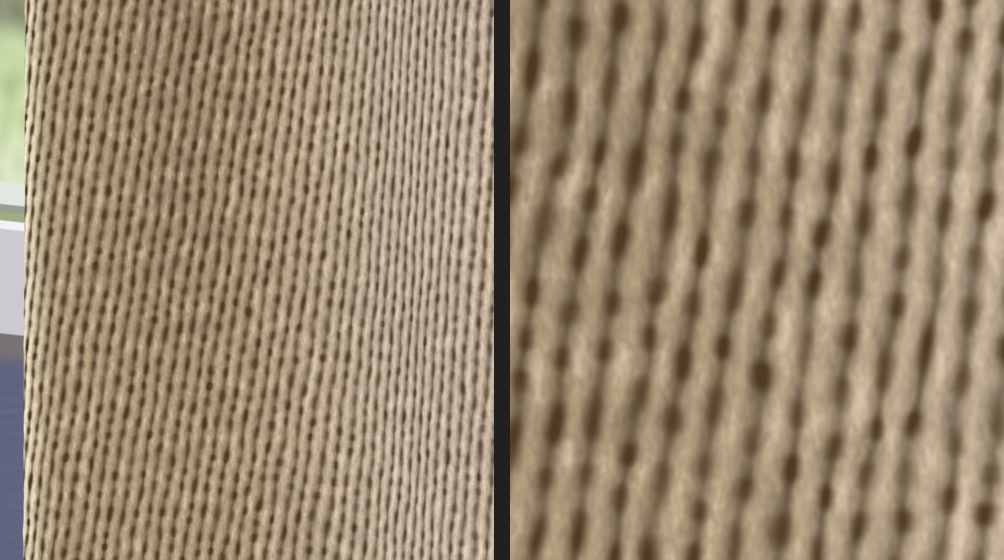
Left, the full canvas; right, a detail of the centre.
Give the GLSL for this texture, as a Shadertoy shader.

```glsl
#define THREADS 37.0
#define ROWS 28.0
#define LEAN 6.6
#define WOBBLE 0.27
#define EDGE 0.047
#define SHADOW vec3(0.31, 0.23, 0.14)
#define BROWN vec3(0.605, 0.53, 0.425)
#define SAND vec3(0.68, 0.62, 0.55)
#define CREAM vec3(0.90, 0.87, 0.78)
#define LAWN vec3(0.78, 0.85, 0.65)
#define LILAC vec3(0.80, 0.79, 0.82)
#define SLATE vec3(0.38, 0.395, 0.50)

vec2 hashGradient(vec2 p) {
    p = vec2(dot(p, vec2(127.1, 311.7)), dot(p, vec2(269.5, 183.3)));
    return 2.0 * fract(sin(p) * 43758.55) - 1.0;
}

float gradientNoise(vec2 p) {
    vec2 i = floor(p), f = fract(p);
    vec2 u = f * f * f * (f * (f * 6.0 - 15.0) + 10.0);
    vec2 e = vec2(1.0, 0.0);
    float low = mix(dot(hashGradient(i), f),
                    dot(hashGradient(i + e), f - e), u.x);
    float high = mix(dot(hashGradient(i + e.yx), f - e.yx),
                     dot(hashGradient(i + 1.0), f - 1.0), u.x);
    return mix(low, high, u.y);
}

// Running thread number; the cloth compresses at its edge and in the right fold
float threadPhase(vec2 uv) {
    float lean = LEAN * mix(1.0, 0.55, smoothstep(0.45, 0.95, uv.x));
    float fold = 2.0 * tanh((uv.x - 0.83) / 0.09);
    float hem = -1.2 * exp(-max(uv.x - EDGE, 0.0) / 0.03);
    float wobble = gradientNoise(uv * vec2(20.0, 9.0))
                 + 0.6 * gradientNoise(uv * vec2(44.0, 30.0) + 7.0);
    return THREADS * uv.x + fold + hem - lean * (uv.y - 0.5) + WOBBLE * wobble;
}

vec3 cloth(vec2 uv) {
    float phase = threadPhase(uv);
    float id = floor(phase + 0.5);
    float across = phase - id;

    // Dark dashes in the gaps, staggered between neighbouring threads
    float row = uv.y * ROWS + 0.5 * mod(id, 2.0) + 0.15 * uv.x * ROWS
              + 1.0 * gradientNoise(vec2(id * 0.73, uv.y * 13.0));
    float dash = smoothstep(0.0, 1.0, 0.5 + 0.5 * cos(6.2832 * row));
    float width = mix(0.12, 0.21, dash);
    float gap = exp(-across * across / (width * width)) * mix(0.42, 1.0, dash);
    gap *= 0.92 + 0.9 * gradientNoise(vec2(id * 1.37, uv.y * 25.0));

    // Fold tones
    float right = smoothstep(0.40, 0.88, uv.x);
    vec3 base = mix(BROWN, SAND, right);
    base *= 1.0 + 0.06 * gradientNoise(uv * vec2(4.0, 2.5) + 3.0);
    base *= 1.0 - 0.07 * exp(-pow((uv.x - 0.36) / 0.14, 2.0)) * uv.y;
    base = mix(base, CREAM, 0.65 * exp(-pow((uv.x - EDGE) / 0.035, 2.0)));

    // Rounded threads lit from the left, with uneven fibre
    float crown = 0.5 - 0.5 * cos(6.2832 * (across + 0.07));
    float thread = floor(phase);
    float fibre = gradientNoise(vec2(thread * 0.61, uv.y * 30.0));
    float grain = gradientNoise(uv * vec2(170.0, 85.0))
                + 0.6 * gradientNoise(uv * vec2(260.0, 190.0) + 5.0);
    vec3 color = base * (0.93 + 0.27 * crown + 0.14 * fibre + 0.15 * grain);
    float glint = pow(crown, 4.0) * smoothstep(0.0, 0.45, fibre + 0.3 * grain);
    color = mix(color, CREAM, 0.38 * glint);
    float depth = mix(0.98, 0.78, right);
    return mix(color, SHADOW, clamp(gap * depth, 0.0, 1.0));
}

// Window strip beside the cloth, from the floor up to the garden
vec3 windowView(vec2 uv, float soft) {
    float y = uv.y + 0.10 * uv.x;
    float blur = gradientNoise(uv * vec2(24.0, 18.0));
    vec3 garden = mix(LAWN, vec3(0.88, 0.90, 0.80),
                      smoothstep(0.80, 0.67, y) * 0.8);
    garden = mix(garden, vec3(0.56, 0.58, 0.47), smoothstep(0.92, 0.98, y));
    garden += 0.14 * blur;

    vec3 color = SLATE * (1.0 + 0.06 * gradientNoise(uv * vec2(20.0, 120.0)));
    color = mix(color, vec3(0.47, 0.45, 0.46), smoothstep(0.34, 0.38, y));
    color = mix(color, LILAC, smoothstep(-soft, soft, y - 0.405));
    color = mix(color, vec3(0.95), smoothstep(-soft, soft, y - 0.592));
    color = mix(color, LAWN * 0.8, smoothstep(-soft, soft, y - 0.607));
    color = mix(color, vec3(0.58, 0.63, 0.57), smoothstep(-soft, soft, y - 0.622));
    color = mix(color, vec3(0.88, 0.91, 0.88), smoothstep(-soft, soft, y - 0.636));
    return mix(color, garden, smoothstep(-soft, soft, y - 0.677));
}

void mainImage(out vec4 fragColor, in vec2 fragCoord) {
    vec2 uv = fragCoord / iResolution.xy;
    float soft = 1.2 / iResolution.y;
    float border = EDGE + 0.004 * uv.y + 0.003 * gradientNoise(vec2(uv.y * 30.0, 2.0));
    float cover = smoothstep(-soft, soft, uv.x - border);
    vec3 color = mix(windowView(uv, soft), cloth(uv), cover);
    fragColor = vec4(clamp(color, 0.0, 1.0), 1.0);
}
```
